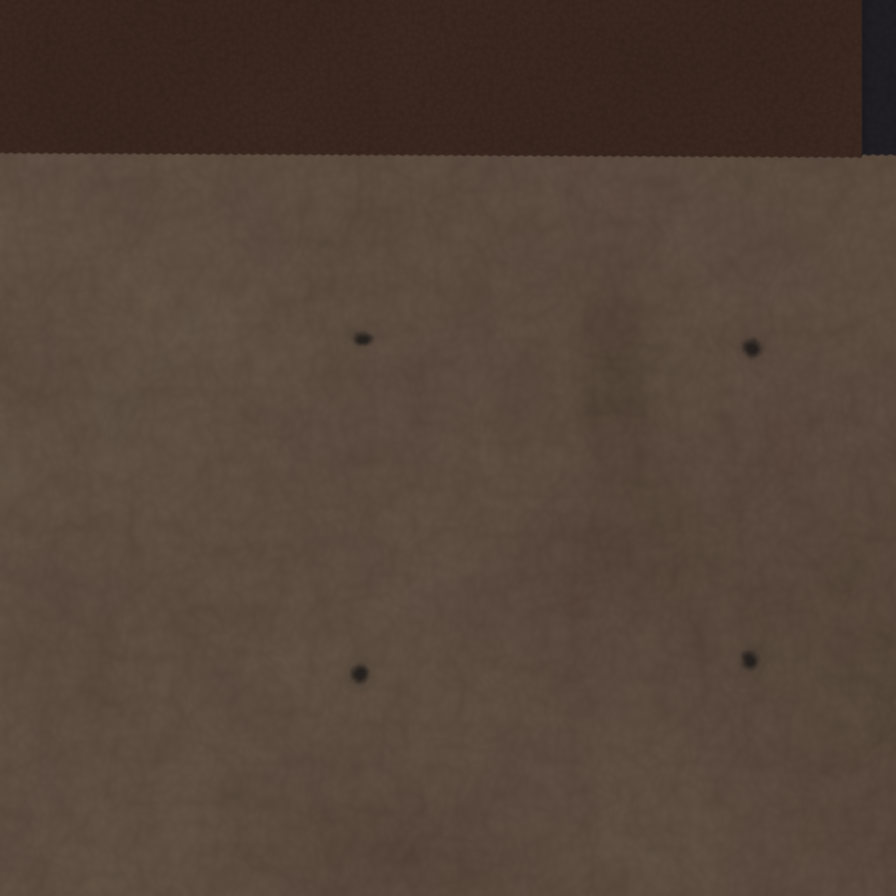
A Shadertoy shader for this texture:

```glsl
// A mottled brown concrete wall with four tie holes, under a dark leathery band
// and a narrow blue-black strip. Cellular noise gives the stains and grain,
// layered sines bend them, and soft distance masks place the parts.

const vec3 WALL_COLOR  = vec3(0.352, 0.288, 0.243);
const vec3 BAND_COLOR  = vec3(0.220, 0.150, 0.118);
const vec3 STRIP_COLOR = vec3(0.118, 0.112, 0.130);
const vec3 HOLE_COLOR  = vec3(0.135, 0.118, 0.108);
const vec3 OLIVE_TINT  = vec3(0.004, 0.012, 0.003);

const float BAND_LEFT_Y  = 0.829;   // lower edge of the band at each side
const float BAND_RIGHT_Y = 0.824;
const float STRIP_X      = 0.962;
const float STRIP_Y      = 0.827;
const float EDGE_SOFT    = 0.0016;
const float HOLE_RADIUS  = 0.0125;
const float STAIN_AMOUNT = 0.030;
const float GRAIN_AMOUNT = 0.020;
const float BAND_GRAIN   = 0.036;

const vec2 HOLES[4] = vec2[4](
    vec2(0.405, 0.622), vec2(0.840, 0.611),
    vec2(0.402, 0.247), vec2(0.837, 0.263));

vec2 hash2(vec2 p) {
    vec3 q = fract(p.xyx * vec3(0.1031, 0.1030, 0.0973));
    q += dot(q, q.yzx + 33.33);
    return fract((q.xx + q.yz) * q.zy);
}

// Distance to the nearest scattered point, centred near zero.
float cellular(vec2 p) {
    vec2 cell = floor(p), local = fract(p);
    float nearest = 2.0;
    for (int y = -1; y <= 1; y++)
    for (int x = -1; x <= 1; x++) {
        vec2 offset = vec2(x, y);
        vec2 delta = offset + hash2(cell + offset) - local;
        nearest = min(nearest, dot(delta, delta));
    }
    return sqrt(nearest) - 0.48;
}

// Layered sines for slow, irregular drift.
float drift(vec2 p) {
    float sum = 0.0, amplitude = 0.5;
    for (int i = 0; i < 4; i++) {
        sum += amplitude * sin(p.x + 1.3 * sin(p.y)) * cos(p.y + 0.7 * sin(p.x));
        p = mat2(1.2, 1.4, -1.4, 1.2) * p + 1.7;
        amplitude *= 0.55;
    }
    return sum;
}

float blob(vec2 p, vec2 center, vec2 size) {
    vec2 d = (p - center) / size;
    return exp(-dot(d, d));
}

vec3 wall(vec2 uv) {
    vec2 bend = 0.012 * vec2(drift(uv * 31.0), drift(uv * 27.0 + 5.0));
    vec2 p = uv + bend;

    // Broad light and shade, then smudges on the right.
    float light = 0.010 * (0.5 - uv.x) + 0.012 * drift(uv * 9.0);
    light -= 0.034 * blob(p, vec2(0.69, 0.57), vec2(0.045, 0.12));
    light -= 0.026 * blob(p, vec2(0.71, 0.39), vec2(0.14, 0.08));
    light -= 0.022 * blob(p, vec2(1.00, 0.25), vec2(0.12, 0.22));
    light -= 0.018 * blob(p, vec2(0.42, 0.05), vec2(0.12, 0.05));

    // Stains and fine grain, with faint upright and level weave.
    light -= STAIN_AMOUNT * (0.6 * cellular(p * 19.0) + 0.5 * cellular(p * 41.0 + 9.0));
    light -= GRAIN_AMOUNT * cellular(p * vec2(92.0, 78.0) + 21.0);
    light += 0.004 * (drift(uv * vec2(130.0, 12.0)) + drift(uv * vec2(12.0, 130.0)));

    float olive = drift(uv * 12.0 + 3.0) + 0.5 * blob(uv, vec2(0.15, 0.5), vec2(0.25, 0.5));
    return WALL_COLOR + light * vec3(1.0, 0.96, 0.88) + OLIVE_TINT * olive;
}

vec3 drillHoles(vec3 color, vec2 uv) {
    for (int i = 0; i < 4; i++) {
        vec2 d = uv - HOLES[i];
        d += 0.0025 * vec2(drift(uv * 120.0), drift(uv * 110.0 + 4.0));
        d.y *= i == 0 ? 1.35 : 1.05;
        float r = length(d) / HOLE_RADIUS;
        color *= 1.0 - 0.10 * exp(-0.6 * r * r);
        color = mix(color, HOLE_COLOR, 0.92 * (1.0 - smoothstep(0.25, 1.15, r)));
    }
    return color;
}

vec3 band(vec2 uv) {
    float grain = cellular(uv * 150.0) + 0.5 * cellular(uv * 260.0 + 7.0);
    float light = 0.008 * drift(uv * 10.0) - BAND_GRAIN * 0.6 * grain;
    return BAND_COLOR + light * vec3(1.0, 0.85, 0.75);
}

void mainImage(out vec4 fragColor, in vec2 fragCoord) {
    vec2 uv = fragCoord / iResolution.xy;
    float soft = max(EDGE_SOFT, 0.75 / iResolution.y);

    vec3 color = drillHoles(wall(uv), uv);

    // Upper band, slightly tilted, with a narrow strip at its right end.
    float inStrip = smoothstep(-soft, soft, uv.x - STRIP_X);
    float bandY = mix(mix(BAND_LEFT_Y, BAND_RIGHT_Y, uv.x), STRIP_Y, inStrip);
    bandY += 0.0006 * sin(uv.x * 640.0);
    vec3 strip = STRIP_COLOR - 0.015 * cellular(uv * 130.0);
    strip *= 1.0 - 0.12 * blob(uv, vec2(STRIP_X, uv.y), vec2(0.006, 1.0));
    vec3 upper = mix(band(uv), strip, inStrip);
    color = mix(color, upper, smoothstep(-soft, soft, uv.y - bandY));

    fragColor = vec4(color, 1.0);
}
```
